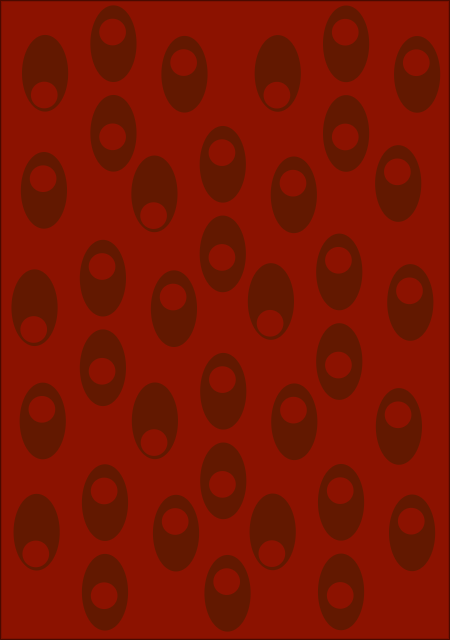
Write a WebGL 2 fragment shader that draws this pattern.

```glsl
#version 300 es
precision highp float;
// Staggered clusters of dark upright ovals, each with a round hole, on a deep red ground.

uniform vec2 u_resolution;
out vec4 fragColor;

// Sine-free hash giving two values in -1..1
vec2 jitter(vec2 cell) {
    vec3 h = fract(cell.xyx * vec3(0.1031, 0.1030, 0.0973));
    h += dot(h, h.yzx + 33.33);
    return fract((h.xx + h.yz) * h.zy) * 2.0 - 1.0;
}

// Approximate signed distance to an axis-aligned ellipse
float ellipseDistance(vec2 p, vec2 radii) {
    float k = length(p / radii);
    float slope = length(p / (radii * radii));
    return k * (k - 1.0) / max(slope, 1e-4);
}

// Oval with a round hole at the given height
float ovalDistance(vec2 p, float holeHeight) {
    float oval = ellipseDistance(p, vec2(0.0361, 0.0599));
    float hole = length(p - vec2(-0.0013, holeHeight)) - 0.0208;
    return max(oval, -hole);
}

// Four ovals in a diamond: left, top, right, bottom
float clusterDistance(vec2 p) {
    float d = ovalDistance(p - vec2(-0.1068, 0.0), -0.034);
    d = min(d, ovalDistance(p - vec2(0.0, 0.0462), 0.0182));
    d = min(d, ovalDistance(p - vec2(0.111, -0.0015), 0.0182));
    return min(d, ovalDistance(p - vec2(0.0, -0.0938), -0.0055));
}

float patternDistance(vec2 p) {
    float d = 1.0;
    for (int row = 0; row < 5; row++) {
        float y = 0.88 - 0.1784 * float(row);
        bool paired = row % 2 == 0;
        for (int side = -1; side <= 1; side++) {
            vec2 shift = jitter(vec2(side, row) + 7.0);
            // Paired rows hold two clusters; the others one, with a lone oval each side
            bool isCluster = paired == (side != 0);
            if (isCluster) {
                vec2 centre = vec2(0.3545 + 0.1855 * float(side), y);
                d = min(d, clusterDistance(p - centre - shift * vec2(0.01, 0.006)));
            } else if (!paired) {
                vec2 centre = vec2(0.347 + 0.285 * float(side), y);
                d = min(d, ovalDistance(p - centre - shift * vec2(0.01, 0.018), 0.0182));
            }
        }
    }
    // Lone oval filling the gap at the bottom
    return min(d, ovalDistance(p - vec2(0.3555, 0.073), 0.0182));
}

void main() {
    float pixel = 1.0 / u_resolution.y;
    vec2 p = gl_FragCoord.xy * pixel;
    vec2 canvas = u_resolution * pixel;

    vec3 ground = vec3(0.55, 0.07, 0.0);
    vec3 ovalBrown = vec3(0.385, 0.095, 0.0);
    float ovals = clamp(0.5 - patternDistance(p) / pixel, 0.0, 1.0);
    vec3 color = mix(ground, ovalBrown, ovals);

    // Thin dark frame
    vec2 toEdge = min(p, canvas - p);
    float frame = clamp((0.00195 - min(toEdge.x, toEdge.y)) / pixel + 0.5, 0.0, 1.0);
    color = mix(color, vec3(0.29, 0.04, 0.0), frame);

    fragColor = vec4(color, 1.0);
}
```
